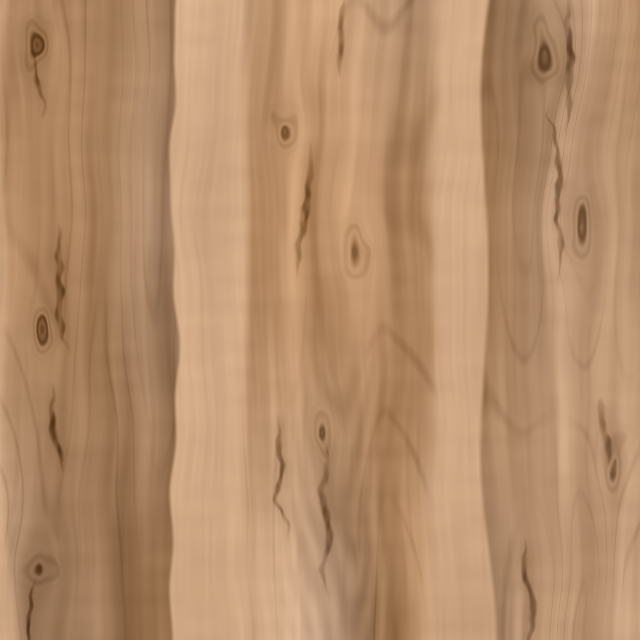
Write a WebGL 1 fragment shader that draws this texture.

```glsl
precision highp float;
// Walnut-like veneer: wavy pale sapwood bands between streaked brown heartwood.
// Stretched value noise makes the grain, knots bend it aside, and tapered
// cracks and a V-shaped figure are laid on top as changes of one tone value.

uniform vec2 u_resolution;

float hash(vec2 p) {
  vec3 q = fract(p.xyx * vec3(0.1031, 0.1030, 0.0973));
  q += dot(q, q.yzx + 33.33);
  return fract((q.x + q.y) * q.z);
}

float noise(vec2 p) {
  vec2 cell = floor(p), f = fract(p);
  f = f * f * (3.0 - 2.0 * f);
  return mix(mix(hash(cell), hash(cell + vec2(1, 0)), f.x),
             mix(hash(cell + vec2(0, 1)), hash(cell + vec2(1, 1)), f.x), f.y);
}

// Noise centred on zero, for displacements and tone changes.
float vary(float x, float y) { return noise(vec2(x, y) + 40.0) - 0.5; }

// A strip from left to right with its own softness on each side.
float band(float x, float left, float right, vec2 soft) {
  return smoothstep(-soft.x, soft.x, x - left) * (1.0 - smoothstep(-soft.y, soft.y, x - right));
}

// Scattered centre inside one of three heartwood lanes.
vec2 laneSpot(float i, float rows, float seed) {
  float x = 0.12 + 0.39 * mod(i, 3.0) + 0.15 * (hash(vec2(i, seed)) - 0.5);
  return vec2(x, (floor(i / 3.0) + hash(vec2(seed, i + 9.0))) / rows);
}

// Bends the grain around knots; z collects their darkness.
vec3 bendGrain(vec2 p) {
  vec2 g = p;
  float dark = 0.0;
  for (int i = 0; i < 9; i++) {
    float k = float(i);
    vec2 d = p - laneSpot(k, 3.0, 5.0);
    float size = mix(0.55, 1.1, hash(vec2(k, 71.0)));
    vec2 e = d / (vec2(0.042, 0.075) * size);
    g.x -= 0.75 * d.x * exp(-dot(e, e));
    // Ragged eye with a few uneven rings
    float r = length(e * vec2(1.5, 1.3)) + 0.9 * vary(p.x * 45.0 + k, p.y * 28.0);
    dark += exp(-r * r * 2.2) * (0.28 + 0.16 * sin(r * 13.0));
    dark += 0.4 * (1.0 - smoothstep(0.08, 0.35, r));
  }
  return vec3(g, dark);
}

// Long tapered dark cracks with broken edges and a soft brown halo.
float cracks(vec2 p) {
  float ink = 0.0;
  for (int i = 0; i < 12; i++) {
    float k = float(i);
    vec2 d = p - laneSpot(k, 4.0, 23.0);
    float reach = mix(0.04, 0.15, hash(vec2(k, 3.0)));
    d.x += 0.16 * (hash(vec2(k, 14.0)) - 0.3) * d.y;
    d.x += 0.02 * vary(k * 7.0, p.y * 18.0) + 0.008 * vary(p.x * 60.0, p.y * 55.0);
    float taper = max(1.0 - d.y * d.y / (reach * reach), 0.0);
    float width = 0.0075 * taper * mix(0.4, 1.0, hash(vec2(k, 31.0)));
    float core = 1.0 - smoothstep(width * 0.3, width + 0.0025, abs(d.x));
    ink += core * taper * (0.25 + 0.75 * noise(p * vec2(150.0, 50.0)));
    ink += 0.25 * taper * exp(-abs(d.x) / 0.014);
  }
  return min(ink, 1.2);
}

void main() {
  vec2 p = gl_FragCoord.xy / u_resolution;

  // Grain coordinates: slow drift, small wiggles, then knots
  vec3 bent = bendGrain(p);
  vec2 g = bent.xy;
  g.x += 0.040 * vary(p.x * 4.0, p.y * 3.0) + 0.013 * vary(p.x * 13.0, p.y * 9.0);

  // Sapwood bands with one crisp wavy side each
  float wave = 0.030 * vary(1.0, p.y * 4.5) + 0.012 * vary(7.0, p.y * 13.0);
  float drift = 0.030 * vary(19.0, p.y * 3.5);
  float leftEdge = 0.282 + wave, rightEdge = 0.766 + drift;
  float sap = band(p.x, leftEdge, 0.388 + 0.4 * drift, vec2(0.004, 0.010));
  sap += band(p.x, 0.686 + wave, rightEdge, vec2(0.018, 0.005));
  sap += 0.8 * (1.0 - smoothstep(-0.008, 0.008, p.x - 0.014 - drift));
  sap = clamp(sap, 0.0, 1.0);
  float heart = 1.0 - sap;

  // Heartwood tone: broad streaks down to fine fibres
  float tone = 0.63 + 0.50 * vary(g.x * 9.0, p.y * 1.1);
  tone += 0.42 * vary(g.x * 28.0, p.y * 1.7) + 0.24 * vary(g.x * 75.0, p.y * 3.0);
  tone += 0.18 * vary(p.x * 8.0, p.y * 6.0);
  tone -= 0.24 * exp(-pow((g.x - 0.635) / 0.032, 2.0));
  tone -= 0.15 * exp(-pow((g.x - 0.19) / 0.075, 2.0));
  tone -= 0.16 * exp(-max(leftEdge - p.x, 0.0) / 0.018) * step(p.x, leftEdge + 0.01);
  tone -= 0.16 * exp(-max(p.x - rightEdge, 0.0) / 0.020) * step(rightEdge - 0.01, p.x);

  // Thin growth lines follow contours of stretched noise
  float contour = abs(fract(noise(g * vec2(13.0, 1.4)) * 5.0 + g.x * 9.0) - 0.5);
  tone -= 0.20 * (1.0 - smoothstep(0.0, 0.13, contour)) * noise(g * vec2(18.0, 5.0));

  // V-shaped figure, opening upwards
  float dx = g.x - 0.53;
  float vee = sqrt(dx * dx + 0.0006) - 0.16 * p.y + 0.012 * vary(p.x * 25.0, p.y * 9.0);
  tone += 0.09 * sin(vee * 260.0) * exp(-dx * dx / 0.007) * (1.0 - smoothstep(0.3, 0.55, p.y));
  tone -= bent.z + 0.85 * cracks(p);

  // Pale wood is calmer; both share fibres and faint cross figure
  float pale = 0.95 + 0.16 * vary(g.x * 22.0, p.y * 1.5) + 0.12 * vary(p.x * 7.0, p.y * 4.0);
  tone = mix(tone, pale - 0.3 * bent.z, sap);
  tone += 0.10 * vary(g.x * 170.0, p.y * 7.0) + 0.07 * vary(p.x * 16.0, p.y * 48.0);

  vec3 wood = mix(vec3(0.49, 0.35, 0.23), vec3(0.83, 0.67, 0.53), clamp(tone, -0.6, 1.12));

  // Greyish and ruddy streaks in the heartwood
  float hue = vary(g.x * 8.0 + 30.0, p.y * 1.6);
  wood += heart * hue * vec3(-0.035, 0.005, 0.055);
  gl_FragColor = vec4(wood, 1.0);
}
```
